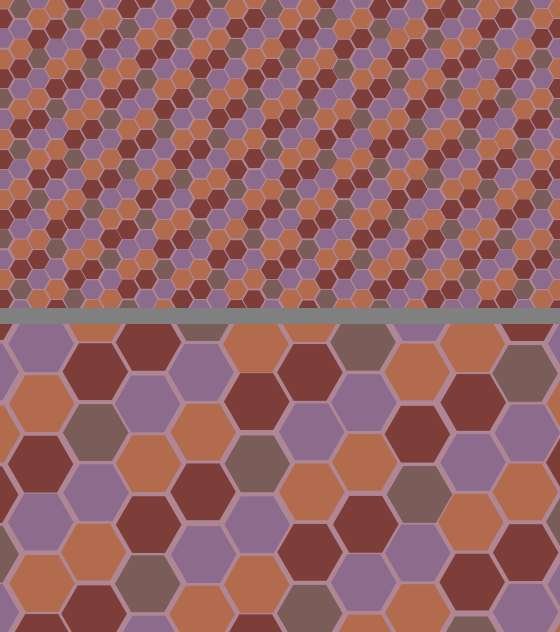
Top: the whole. Bottom: its middle third, enlarged.
Reproduce this pattern procedurally as a WebGL 2 fragment shader.

```glsl
#version 300 es
precision highp float;

uniform vec2 u_resolution;
out vec4 fragColor;

// Lengths are fractions of the canvas width
const vec2 PITCH = vec2(0.0321, 0.03581);   // column and row spacing
const vec2 ORIGIN = vec2(0.0366, 0.5345);   // centre of one accent tile
const float APOTHEM = 0.0169;
const float JITTER = 0.0009;
const float CYCLE = 7.0;                    // tiles per colour sequence

const vec3 GROUT = vec3(0.685, 0.525, 0.58);
const vec3 TAUPE = vec3(0.48, 0.36, 0.35);
const vec3 MAUVE = vec3(0.55, 0.42, 0.55);
const vec3 TERRACOTTA = vec3(0.70, 0.42, 0.30);
const vec3 MAROON = vec3(0.49, 0.24, 0.22);

vec2 hash22(vec2 p) {
    vec3 q = fract(p.xyx * vec3(0.1031, 0.1030, 0.0973));
    q += dot(q, q.yzx + 33.33);
    return fract((q.xx + q.yz) * q.zy);
}

// Signed distance to a flat-topped hexagon
float hexDistance(vec2 p, float apothem) {
    p = abs(p);
    return max(dot(p, vec2(0.8660254, 0.5)), p.y) - apothem;
}

// Nearest tile in one column: x, y = column and row, z = signed distance
vec3 columnTile(vec2 p, float column) {
    float row = round(p.y / PITCH.y - 0.5 * column);
    vec2 id = vec2(column, row);
    vec2 centre = vec2(column, row + 0.5 * column) * PITCH;
    vec2 shift = (hash22(id + 71.0) * 2.0 - 1.0) * JITTER;
    return vec3(id, hexDistance(p - centre - shift, APOTHEM));
}

// One accent tile, then two runs of three colours, skewed across columns
vec3 tileColour(vec2 id) {
    float k = mod(id.y - 2.0 * id.x + 0.5, CYCLE);
    if (k < 1.0) return TAUPE;
    float hue = mod(floor(k) - 1.0, 3.0);
    return hue < 0.5 ? MAUVE : hue < 1.5 ? TERRACOTTA : MAROON;
}

void main() {
    float pixel = 1.0 / u_resolution.x;
    vec2 p = gl_FragCoord.xy * pixel - ORIGIN;
    p.y = -p.y;   // rows count downwards

    // The closer of the two neighbouring columns owns this point
    float column = floor(p.x / PITCH.x);
    vec3 tile = columnTile(p, column);
    vec3 next = columnTile(p, column + 1.0);
    if (next.z < tile.z) tile = next;

    float cover = 1.0 - smoothstep(-0.6 * pixel, 0.6 * pixel, tile.z);
    fragColor = vec4(mix(GROUT, tileColour(tile.xy), cover), 1.0);
}
```
